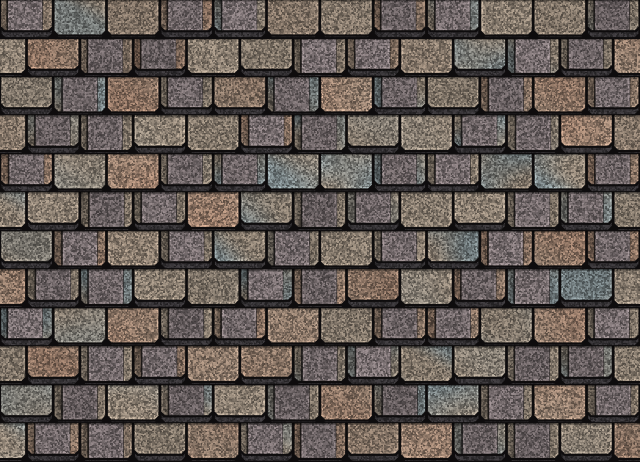
Give the GLSL for this texture, as a Shadertoy shader.

```glsl
// Laminated roof shingles: staggered granular tabs, some with a raised purple-grey overlay.

const float TILES_ACROSS = 12.0;
const float ROWS_DOWN = 12.0;
const float GRAINS_PER_TILE = 34.0;

const vec3 GAP = vec3(0.055, 0.048, 0.05);
const vec3 CHARCOAL = vec3(0.20, 0.19, 0.20);
const vec3 TAN = vec3(0.51, 0.465, 0.415);
const vec3 RUST = vec3(0.54, 0.435, 0.37);
const vec3 SLATE = vec3(0.43, 0.47, 0.48);
const vec3 PLUM = vec3(0.425, 0.39, 0.395);

// Each row lists four tiles as bits, lowest bit first.
const int OVERLAY_BITS[4] = int[4](9, 6, 10, 3);
const int TALL_BITS[4] = int[4](6, 10, 6, 10);

float hash(vec2 p) {
    vec3 q = fract(p.xyx * 0.1031);
    q += dot(q, q.yzx + 33.33);
    return fract((q.x + q.y) * q.z);
}

// Smooth cellular noise: neighbouring granules blended by distance.
float granules(vec2 p) {
    vec2 cell = floor(p), f = p - cell;
    float sum = 0.0, total = 0.0;
    for (int y = -1; y <= 1; y++)
    for (int x = -1; x <= 1; x++) {
        vec2 o = vec2(x, y), id = cell + o;
        vec2 jitter = vec2(hash(id + 17.3), hash(id + 71.9));
        vec2 d = o + 0.15 + 0.7 * jitter - f;
        float w = exp(-9.0 * dot(d, d));
        sum += w * hash(id);
        total += w;
    }
    return sum / total;
}

// Slow weathering drift from layered sines.
float drift(vec2 p) {
    return 0.5 + 0.25 * sin(2.3 * p.x + 1.7 * sin(1.9 * p.y))
               + 0.25 * sin(3.1 * p.y - 1.3 * p.x);
}

// Distance to a tab open at the top, with clipped lower corners; y points down.
float tabDistance(vec2 p, float left, float right, float bottom, float clip) {
    float dx = abs(p.x - 0.5 * (left + right)) - 0.5 * (right - left);
    float dy = p.y - bottom;
    return max(max(dx, dy), (dx + dy + clip) * 0.7071);
}

float coverage(float d, float soft) {
    return 1.0 - smoothstep(-soft, soft, d);
}

// Thin lit line just inside an edge.
float rim(float d, float soft) {
    return 1.0 - smoothstep(0.0, 0.016 + soft, abs(d + 0.022));
}

vec3 tileColor(vec2 id, vec2 p) {
    float weather = drift(id + p + 9.0 * hash(id));
    float kind = hash(id + 5.7);
    vec3 c = mix(TAN, RUST, smoothstep(0.55, 0.85, kind) * (0.45 + 0.55 * weather));
    float blueness = 1.0 - smoothstep(0.12, 0.42, kind);
    c = mix(c, SLATE, blueness * smoothstep(0.1, 0.8, weather));
    return c * (0.94 + 0.12 * hash(id + 31.1));
}

void mainImage(out vec4 fragColor, in vec2 fragCoord) {
    vec2 uv = fragCoord / iResolution.xy;
    float aspect = iResolution.y / iResolution.x;
    float soft = 0.6 * TILES_ACROSS / iResolution.x;

    // Staggered rows, counted from the top; one tile is one unit wide.
    float down = (1.0 - uv.y) * ROWS_DOWN;
    float row = floor(down);
    float across = uv.x * TILES_ACROSS - 0.5 * mod(row, 2.0);
    vec2 id = vec2(floor(across), row);
    float rowHeight = aspect * TILES_ACROSS / ROWS_DOWN;
    vec2 p = vec2(across - id.x, (down - row) * rowHeight);

    int column = int(id.x) & 3, course = int(row) & 3;
    bool raised = ((OVERLAY_BITS[course] >> column) & 1) == 1;
    bool tall = ((TALL_BITS[course] >> column) & 1) == 1;
    float bottom = rowHeight * (tall ? 0.895 : 0.785);

    float grain = granules(vec2(uv.x, uv.y * aspect) * TILES_ACROSS * GRAINS_PER_TILE);
    float speckle = 0.62 + 0.76 * grain;

    // Charcoal underlay and the shadow the tab throws on it.
    float under = tabDistance(p, 0.03, 0.97, rowHeight * 0.965, 0.07);
    vec3 color = mix(GAP, CHARCOAL * speckle, coverage(under, soft));
    float tabShadow = tabDistance(p, 0.0, 1.0, bottom + 0.04, 0.07);
    color = mix(color, GAP, coverage(tabShadow, soft));

    // Main tab.
    float tab = tabDistance(p, 0.022, 0.972, bottom, 0.07);
    vec3 face = tileColor(id, p);
    if (raised) face *= mix(0.72, 0.94, step(0.5, p.x));
    face *= speckle * (1.0 + 0.2 * rim(tab, soft));
    color = mix(color, face, coverage(tab, soft));

    // Raised overlay with a shadow on its left and lower sides.
    if (raised) {
        float left = 0.165 + 0.03 * (hash(id + 2.9) - 0.5);
        float right = left + 0.645;
        float overlayShadow = tabDistance(p, left - 0.03, right + 0.01, bottom + 0.03, 0.0);
        color = mix(color, GAP, 0.8 * coverage(overlayShadow, soft));
        float overlay = tabDistance(p, left, right, bottom, 0.0);
        vec3 plum = PLUM * (0.9 + 0.2 * hash(id + 13.7)) * speckle;
        color = mix(color, plum * (1.0 + 0.15 * rim(overlay, soft)), coverage(overlay, soft));
    }

    // Shade under the course above.
    color *= mix(0.5, 1.0, smoothstep(0.0, 0.045, p.y));
    fragColor = vec4(color, 1.0);
}
```
